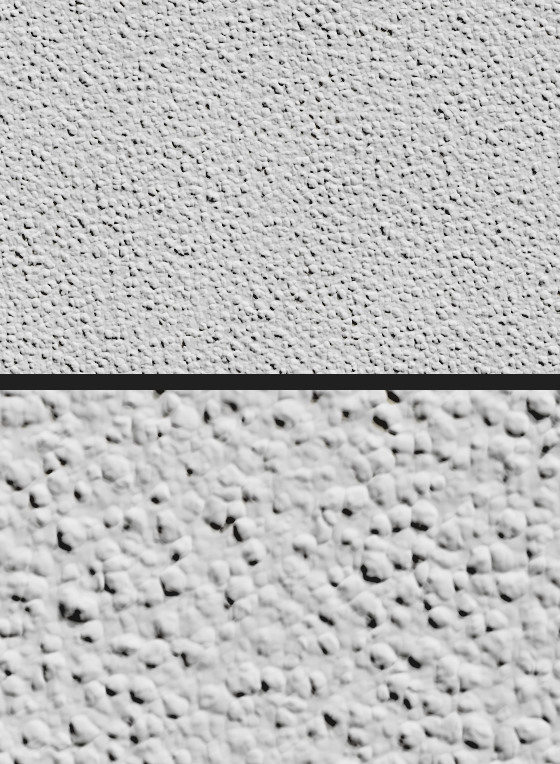
Top: the whole. Bottom: its middle third, enlarged.
A Shadertoy shader for this texture:

```glsl
// Rough white stucco wall: packed rounded grains in raking light from the upper right.

vec2 hash2(vec2 p) {
    vec3 q = fract(p.xyx * vec3(0.1031, 0.1030, 0.0973));
    q += dot(q, q.yzx + 33.33);
    return fract((q.xx + q.yz) * q.zy);
}

float gradientNoise(vec2 p) {
    vec2 i = floor(p), f = fract(p);
    vec2 u = f * f * f * (f * (f * 6.0 - 15.0) + 10.0);
    vec2 e = vec2(0.0, 1.0);
    float a = dot(hash2(i) * 2.0 - 1.0, f);
    float b = dot(hash2(i + e.yx) * 2.0 - 1.0, f - e.yx);
    float c = dot(hash2(i + e.xy) * 2.0 - 1.0, f - e.xy);
    float d = dot(hash2(i + e.yy) * 2.0 - 1.0, f - e.yy);
    return mix(mix(a, b, u.x), mix(c, d, u.x), u.y);
}

float smoothMax(float a, float b, float k) {
    float h = max(k - abs(a - b), 0.0) / k;
    return max(a, b) + h * h * k * 0.25;
}

// One randomly sized dome per cell, melted into its neighbours
float grains(vec2 p) {
    vec2 cell = floor(p);
    float top = 0.0;
    for (int j = -1; j <= 1; j++)
    for (int i = -1; i <= 1; i++) {
        vec2 id = cell + vec2(i, j);
        vec2 shape = hash2(id + 71.0);
        vec2 d = p - id - hash2(id);
        float radius = mix(0.3, 0.65, shape.x);
        float dome = mix(0.5, 1.2, shape.y) * (radius - dot(d, d) / radius);
        top = smoothMax(top, dome, 0.1);
    }
    return top;
}

// Wall height: bent grains, small crumbs and soft trowel waves
float relief(vec2 p) {
    float wave = gradientNoise(p * 0.8 + 40.0);
    float rough = gradientNoise(p * 2.1 + 90.0);
    vec2 bent = p + vec2(0.3 * wave + 0.14 * rough, 0.14 * rough - 0.25 * wave);
    return grains(bent) + 0.25 * grains(bent * 1.9 + 17.0) + 0.4 * wave + 0.15 * rough;
}

void mainImage(out vec4 fragColor, in vec2 fragCoord) {
    vec2 p = fragCoord / iResolution.y * 46.0 + 200.0;
    vec2 toLight = normalize(vec2(0.5, 0.85));

    // Slope facing the light
    vec2 reach = toLight * 0.09;
    float slope = (relief(p - reach) - relief(p + reach)) / 0.18;

    // Shadow cast by higher grains towards the light
    float here = relief(p), blocked = 0.0;
    for (int k = 1; k <= 5; k++) {
        float t = 0.16 * float(k);
        blocked = max(blocked, relief(p + toLight * t) - here - 0.75 * t);
    }
    float shadow = smoothstep(0.02, 0.3, blocked);

    // Broad patches of grime that settle in the crevices
    float patches = gradientNoise(p * 0.09) + 0.5 * gradientNoise(p * 0.25 + 60.0);
    float grime = smoothstep(0.05, 0.4, patches) * shadow;

    // Highlights saturate gently while the shaded sides fall off fast
    float light = 0.08 + 0.85 * slope - 0.85 * shadow - 0.35 * grime;
    light += 0.15 * gradientNoise(p * 0.06 + 30.0) + 0.12 * gradientNoise(p * 4.5);
    float tone = max(0.95 - 0.165 * exp(-light), 0.13 + 0.04 * slope);
    tone = clamp(tone, 0.1, 0.93);

    vec3 paint = tone * mix(vec3(1.0, 0.985, 0.965), vec3(1.0), smoothstep(0.2, 0.6, tone));
    paint *= mix(vec3(1.0), vec3(1.0, 0.97, 0.86), grime);
    fragColor = vec4(paint, 1.0);
}
```
